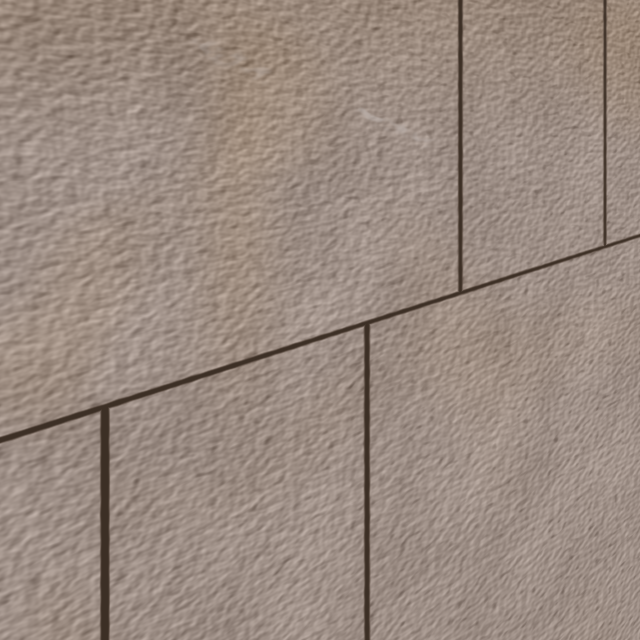
A WebGL 2 fragment shader for this texture:

```glsl
#version 300 es
precision highp float;

uniform vec2 u_resolution;
out vec4 outColor;

// Perspective of the wall
const float RECEDE = 0.464;          // foreshortening towards the right
const float SEAM_START = 0.312;      // height of the long seam at the left edge
const float SEAM_SLOPE = 0.32;

// Slab layout, in wall units
const float PERIOD = 2.0;            // one narrow slab plus one wide slab
const float NARROW = 0.604;
const float ROW_HEIGHT = 1.3;
const float FIRST_JOINT = 0.1775;
const float ROW_SHIFT = 0.9025;
const float JOINT_HALF = 0.0086;     // upright joints
const float SEAM_HALF = 0.0055;      // long seams
const float JOINT_SOFT = 0.0019;
const float JOINT_WOBBLE = 0.0011;

// Stone surface
const vec2 GRAIN_FREQ = vec2(44.0, 80.0);
const vec2 LIGHT_STEP = vec2(-0.28, 0.42);
const float RELIEF = 0.105;
const float PIT_DEPTH = 0.085;
const float MOTTLE = 0.045;
const float SLAB_VARIATION = 0.012;

const vec3 STONE = vec3(0.618, 0.560, 0.527);
const vec3 WARM_TINT = vec3(0.005, -0.012, -0.042);
const vec3 SCRATCH_COLOR = vec3(0.73, 0.69, 0.67);
const vec3 JOINT_EDGE = vec3(0.36, 0.30, 0.26);
const vec3 JOINT_CORE = vec3(0.235, 0.185, 0.145);

float hash(vec2 cell) {
    uvec2 q = uvec2(ivec2(cell)) * uvec2(1597u, 3819u);
    uint n = (q.x ^ (q.y << 7)) * 747796u + 28913u;
    n = (n ^ (n >> 15)) * 277803u;
    n = (n ^ (n >> 13)) * 66103u;
    return float((n ^ (n >> 16)) & 65535u) / 65535.0;
}

float cornerSlope(vec2 cell, vec2 offset) {
    float angle = 6.28318 * hash(cell);
    return dot(vec2(cos(angle), sin(angle)), offset);
}

float gradientNoise(vec2 p) {
    vec2 i = floor(p), f = fract(p);
    vec2 w = f * f * f * (f * (f * 6.0 - 15.0) + 10.0);
    vec2 e = vec2(1.0, 0.0);
    float low = mix(cornerSlope(i, f), cornerSlope(i + e, f - e), w.x);
    float high = mix(cornerSlope(i + e.yx, f - e.yx), cornerSlope(i + 1.0, f - 1.0), w.x);
    return mix(low, high, w.y);
}

// Rough height of the stone; the fine octave fades with distance
float grainHeight(vec2 p, float fine) {
    return gradientNoise(p) + 0.5 * fine * gradientNoise(p * 1.9 + 37.0)
         + 0.6 * gradientNoise(p * 0.47 + 11.0);
}

float segmentDistance(vec2 p, vec2 a, vec2 b) {
    vec2 ab = b - a;
    return length(p - a - ab * clamp(dot(p - a, ab) / dot(ab, ab), 0.0, 1.0));
}

float scratch(vec2 p, vec2 a, vec2 b, float width) {
    float broken = smoothstep(-0.2, 0.35, gradientNoise(p * vec2(55.0, 95.0)));
    p += 0.009 * gradientNoise(p * 28.0);
    return broken * (1.0 - smoothstep(0.0, width, segmentDistance(p, a, b)));
}

void main() {
    vec2 uv = gl_FragCoord.xy / u_resolution;

    // Canvas to wall plane
    float scale = 1.0 - RECEDE * uv.x;
    vec2 wall = vec2(uv.x, uv.y - SEAM_START - SEAM_SLOPE * uv.x) / scale;

    // Staggered rows of wide and narrow slabs
    float row = floor(wall.y / ROW_HEIGHT);
    float along = wall.x - FIRST_JOINT - ROW_SHIFT * mod(row + 1.0, 2.0);
    float x = mod(along, PERIOD);
    float y = mod(wall.y, ROW_HEIGHT);
    vec2 slab = vec2(2.0 * floor(along / PERIOD) + step(NARROW, x), row);

    // Joint distance in canvas units
    float upright = min(min(x, PERIOD - x), abs(x - NARROW)) - JOINT_HALF;
    float seam = min(y, ROW_HEIGHT - y) - SEAM_HALF;
    float joint = min(upright * scale * scale, seam * scale);
    joint += JOINT_WOBBLE * scale * gradientNoise(wall * 42.0 + 5.0);

    // Embossed grain and small dark pits
    vec2 grain = wall * GRAIN_FREQ + 13.0 * slab;
    float fine = smoothstep(0.45, 0.95, scale);
    float height = grainHeight(grain, fine);
    float relief = height - grainHeight(grain + LIGHT_STEP, fine);
    float pits = smoothstep(0.18, 0.62, gradientNoise(grain * vec2(0.72, 0.85) + 71.0));
    float broad = gradientNoise(wall * 4.0 + 3.0) + 0.6 * gradientNoise(wall * 11.0 + 19.0);
    float shade = RELIEF * relief + 0.02 * height - PIT_DEPTH * pits
                + MOTTLE * broad + SLAB_VARIATION * (hash(slab + 40.0) - 0.5);
    vec3 color = STONE + shade;

    // Warm weathering: broad patches, a vertical run and the top edge
    float patches = smoothstep(0.0, 0.5, gradientNoise(uv * 3.5 + 8.0));
    vec2 run = (uv - vec2(0.37, 0.63)) / vec2(0.065, 0.24);
    float topEdge = smoothstep(0.72, 1.05, uv.y);
    color += WARM_TINT * (0.5 * patches + 0.7 * exp(-dot(run, run)) + 0.7 * topEdge);
    color -= 0.025 * topEdge;

    // Pale scuffs
    float scuffs = scratch(uv, vec2(0.56, 0.83), vec2(0.67, 0.776), 0.013)
                 + 0.6 * scratch(uv, vec2(0.31, 0.93), vec2(0.41, 0.885), 0.022);
    color = mix(color, SCRATCH_COLOR, 0.65 * clamp(scuffs, 0.0, 1.0));

    // Recessed joints with a soft brown edge
    float soft = max(JOINT_SOFT, 0.8 / u_resolution.y);
    color = mix(color, JOINT_EDGE, 1.0 - smoothstep(-soft, soft, joint));
    color = mix(color, JOINT_CORE, 1.0 - smoothstep(-soft * 1.6, 0.0, joint));
    outColor = vec4(color, 1.0);
}
```
